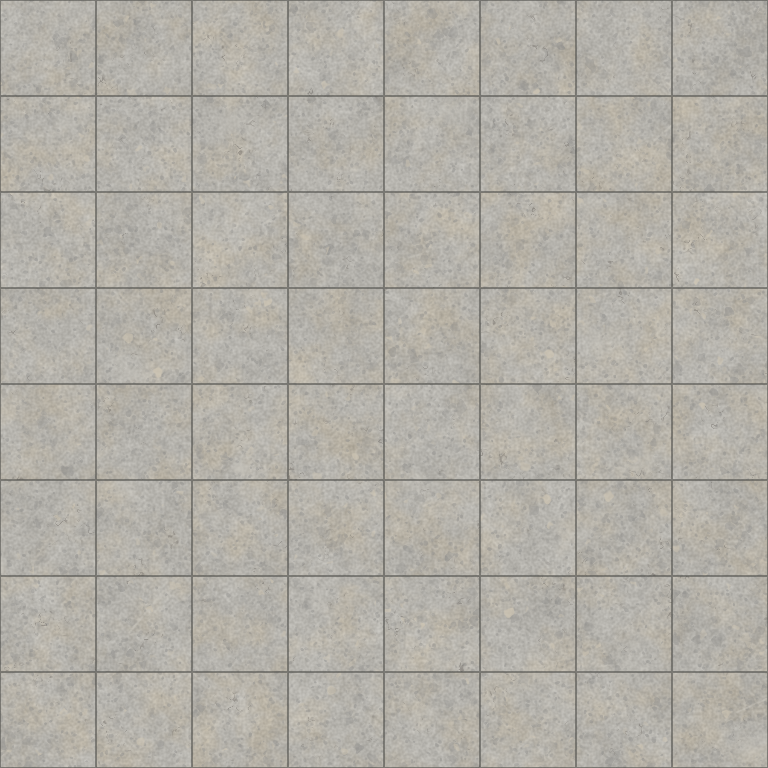
Reproduce this texture procedurally as a Shadertoy shader.

```glsl
// Eight by eight grid of weathered grey stone tiles with hairline dark joints.

const float TILES = 8.0;
const float JOINT_HALF_WIDTH = 0.006; // in tile units
const vec3 STONE = vec3(0.715, 0.702, 0.676);
const vec3 WARM_TINT = vec3(1.02, 1.0, 0.955);
const vec3 COOL_FLECK = vec3(0.570, 0.567, 0.557);
const vec3 PALE_STAIN = vec3(0.785, 0.772, 0.738);
const vec3 PEBBLE = vec3(0.81, 0.775, 0.705);
const vec3 CRACK = vec3(0.43, 0.41, 0.39);
const vec3 JOINT = vec3(0.30, 0.30, 0.285);

// Integer hash, so that neighbouring cells stay uncorrelated
vec2 hash2(vec2 p) {
    uvec2 v = uvec2(ivec2(p)) * 26699u + 40503u;
    for (int i = 0; i < 3; i++) {
        v.x += v.y * 60493u;
        v.y += v.x * 48271u;
        v ^= v >> 15u;
    }
    return vec2(v & 65535u) / 65536.0;
}

float cornerSlope(vec2 corner, vec2 offset) {
    float angle = 6.2832 * hash2(corner).x;
    return dot(vec2(cos(angle), sin(angle)), offset);
}

// Gradient noise, roughly -1 to 1
float noise(vec2 p) {
    vec2 i = floor(p), f = fract(p);
    vec2 u = f * f * f * (f * (f * 6.0 - 15.0) + 10.0);
    vec2 e = vec2(1.0, 0.0);
    float low = mix(cornerSlope(i, f), cornerSlope(i + e, f - e), u.x);
    float high = mix(cornerSlope(i + e.yx, f - e.yx), cornerSlope(i + 1.0, f - 1.0), u.x);
    return 1.4 * mix(low, high, u.y);
}

float fbm(vec2 p) {
    float sum = 0.0, amplitude = 0.55;
    for (int i = 0; i < 4; i++) {
        p = mat2(1.6, 1.2, -1.2, 1.6) * p + 7.3;
        sum += amplitude * noise(0.5 * p);
        amplitude *= 0.55;
    }
    return sum;
}

// Coverage of randomly scattered blobs; radius and blur are in cells
float flecks(vec2 p, float chance, float radius, float blur) {
    vec2 cell = floor(p);
    float cover = 0.0;
    for (int y = -1; y <= 1; y++)
    for (int x = -1; x <= 1; x++) {
        vec2 id = cell + vec2(x, y);
        vec2 pick = hash2(id + 71.0);
        float size = radius * (0.45 + 0.55 * pick.y);
        float dist = length(p - id - hash2(id));
        float blob = 1.0 - smoothstep(size - blur, size + blur, dist);
        cover = max(cover, blob * step(pick.x, chance) * (0.4 + 0.6 * hash2(id + 19.0).x));
    }
    return cover;
}

float segmentDistance(vec2 p, vec2 a, vec2 b) {
    vec2 ab = b - a;
    return length(p - a - ab * clamp(dot(p - a, ab) / dot(ab, ab), 0.0, 1.0));
}

// One faint scratch inside some of the tiles
float scratch(vec2 f, vec2 tile, float px) {
    vec2 start = hash2(tile + 13.0), pick = hash2(tile + 29.0);
    float slant = mix(0.3, 1.0, pick.y);
    float dist = segmentDistance(f, start, start + 0.6 * vec2(cos(slant), sin(slant)));
    return step(pick.x, 0.2) * (1.0 - smoothstep(0.002, 0.008 + px, dist));
}

// Share of the pixel covered by a joint centred on the tile border
float jointCover(vec2 f, float px) {
    vec2 edge = 0.5 - abs(f - 0.5);
    float halfWidth = JOINT_HALF_WIDTH;
    return clamp((halfWidth - min(edge.x, edge.y)) / px + 0.5, 0.0, 1.0);
}

void mainImage(out vec4 fragColor, in vec2 fragCoord) {
    vec2 grid = fragCoord / iResolution.xy * TILES;
    float px = TILES / min(iResolution.x, iResolution.y);
    vec2 tile = floor(grid), f = fract(grid);
    vec2 tone = hash2(tile + 5.0) - 0.5;

    // Each tile shows its own piece of stone
    vec2 p = f + floor(60.0 * hash2(tile)) * 1.7;
    vec2 warp = vec2(noise(p * 15.0), noise(p * 15.0 + 31.0));
    float broad = fbm(p * 1.9), fine = fbm(p * 11.0);

    // Mottling, grain and tile tone
    vec3 color = STONE + 0.05 * broad + 0.055 * fine + 0.05 * noise(p * 33.0);
    color += 0.012 * tone.x;
    float warmth = smoothstep(-0.3, 0.7, fbm(p * 2.3 + 17.0) + 0.2 * tone.y);
    color *= mix(vec3(0.993, 1.0, 1.004), WARM_TINT, warmth);

    // Grey aggregate, large and small, gathered in patches
    float grey = flecks(p * 9.0 + 0.35 * warp, 0.3, 0.45, 0.06);
    float specks = flecks(p * 20.0 + 0.3 * warp, 0.25, 0.42, 0.12);
    color = mix(color, COOL_FLECK, 0.5 * grey * smoothstep(0.5, -0.4, broad));
    color = mix(color, COOL_FLECK, 0.5 * specks);

    // Broken hairline cracks
    float vein = 1.0 - smoothstep(0.02, 0.11, abs(noise(p * 6.0 + 0.6 * warp)));
    float broken = smoothstep(0.1, 0.5, fbm(p * 2.3 + 43.0)) * smoothstep(-0.1, 0.3, warp.x);
    color = mix(color, CRACK, 0.45 * vein * broken);

    // Pale clouds and stains run on across the joints
    float cloud = fbm(grid * 1.1 + 11.0) + 0.1 * fine;
    float stain = fbm(grid * 0.9 + 83.0);
    color = mix(color, PALE_STAIN, 0.4 * smoothstep(0.22, 0.7, cloud));
    color = mix(color, PALE_STAIN, 0.65 * smoothstep(0.48, 0.6, stain));

    // Pale pebbles and scratches
    color = mix(color, PEBBLE, 0.8 * flecks(p * 2.2 + 0.06 * warp, 0.1, 0.12, 0.025));
    color = mix(color, PEBBLE, 0.6 * flecks(p * 8.0 + 0.3 * warp, 0.08, 0.26, 0.08));
    color = mix(color, PALE_STAIN, 0.6 * scratch(f, tile, px) * smoothstep(-0.5, 0.3, fine));

    fragColor = vec4(mix(color, JOINT, jointCover(f, px)), 1.0);
}
```
